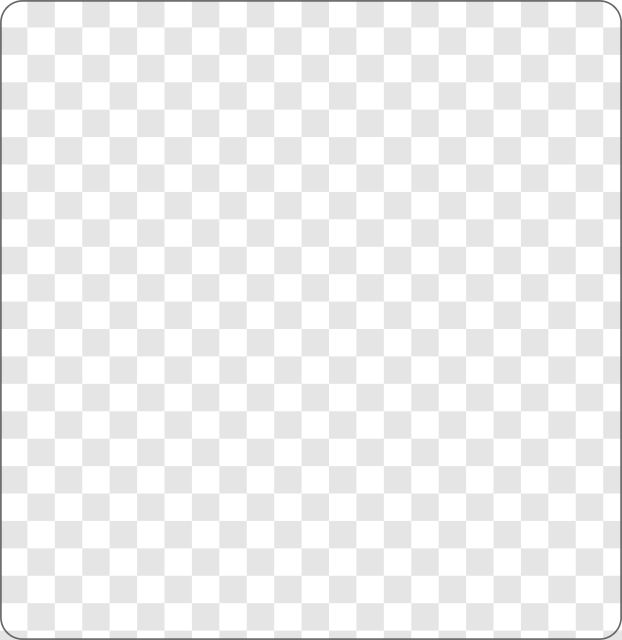
Write a Shadertoy shader that draws this pattern.

```glsl
// Grey and white checkerboard inside a thin rounded frame
#define CELL 0.04284          // square side, in canvas heights
#define CORNER_RADIUS 0.034
#define LINE_WIDTH 0.0026
#define LINE_INSET 0.0014     // from canvas edge to line centre
#define LIGHT vec3(1.0)
#define GREY vec3(0.898)
#define LINE_COLOR vec3(0.40)

// Smoothed square wave: +1 on even cells, -1 on odd cells
vec2 squareWave(vec2 cells, float blur) {
    vec2 phase = mod(cells, 2.0);
    vec2 edgeDistance = 0.5 - abs(fract(phase) - 0.5);
    vec2 side = 1.0 - 2.0 * floor(phase);
    return side * clamp(edgeDistance / blur, 0.0, 1.0);
}

float roundedBox(vec2 p, vec2 halfSize, float radius) {
    vec2 q = abs(p) - halfSize + radius;
    return length(max(q, 0.0)) + min(max(q.x, q.y), 0.0) - radius;
}

void mainImage(out vec4 fragColor, in vec2 fragCoord) {
    float pixel = 1.0 / iResolution.y;
    vec2 size = iResolution.xy * pixel;
    vec2 p = fragCoord * pixel;

    // Checkerboard, counted from the upper left corner
    vec2 wave = squareWave(vec2(p.x, size.y - p.y) / CELL, 0.5 * pixel / CELL);
    vec3 color = mix(GREY, LIGHT, 0.5 + 0.5 * wave.x * wave.y);

    // Rounded frame line
    float edge = roundedBox(p - 0.5 * size, 0.5 * size - LINE_INSET, CORNER_RADIUS);
    float coverage = clamp((0.5 * LINE_WIDTH - abs(edge)) / pixel + 0.5, 0.0, 1.0);
    color = mix(color, LINE_COLOR, coverage);

    fragColor = vec4(color, 1.0);
}
```
